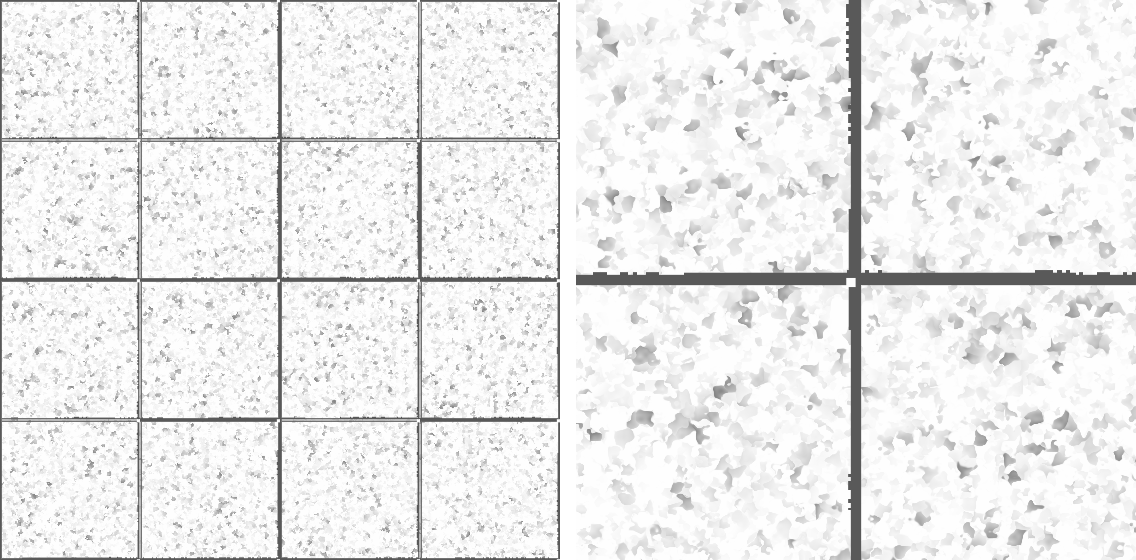
Left, the full canvas; right, a detail of the centre.
This pattern is drawn by a Shadertoy shader. Its source:

```glsl
float hash(vec2 p) {
    return fract(sin(dot(p, vec2(127.1, 311.7))) * 43758.5453);
}

// Value noise that wraps after a whole number of cells
float noise(vec2 p, float period) {
    vec2 i = floor(p), f = fract(p);
    f = f * f * (3.0 - 2.0 * f);
    vec2 a = mod(i, period), b = mod(i + 1.0, period);
    return mix(mix(hash(a), hash(vec2(b.x, a.y)), f.x),
               mix(hash(vec2(a.x, b.y)), hash(b), f.x), f.y);
}

// Darkness of angular stone chips, from a softly blended Voronoi
float flecks(vec2 uv, float cells) {
    vec2 p = uv * cells;
    float cluster = 0.12 * (noise(p / 4.0, cells / 4.0) - 0.5);
    p += 0.9 * (vec2(noise(p * 2.0, cells * 2.0),
                     noise(p * 2.0 + 37.0, cells * 2.0)) - 0.5);
    vec2 base = floor(p);
    float total = 0.0, weights = 0.0;
    for (int y = -1; y <= 1; y++)
    for (int x = -1; x <= 1; x++) {
        vec2 cell = base + vec2(x, y);
        vec2 id = mod(cell, cells);
        vec2 center = cell + vec2(hash(id + 11.3), hash(id + 47.9));
        vec2 offset = p - center;
        float t = clamp((hash(id + 5.7) + cluster - 0.7) / 0.3, 0.0, 1.0);
        float angle = 6.2832 * hash(id + 83.1);
        float facet = 1.0 + 0.7 * dot(offset, vec2(cos(angle), sin(angle)));
        float tone = (0.04 * smoothstep(0.0, 0.1, t) + 0.29 * pow(t, 2.6)) * facet;
        float w = exp(-32.0 * length(offset)) + 1e-12;
        total += w * tone;
        weights += w;
    }
    return total / weights;
}

// Grout coverage along one direction; wornSide picks the chipped flank
float grout(float across, float along, float seed, float wornSide, float px) {
    float index = mod(round(across), 4.0);
    float s = across - round(across);
    float row = index * 7.0 + seed;

    // Long worn stretches and small chips
    float stretch = step(0.55, noise(vec2(along * 3.0, row), 12.0));
    float chipped = step(0.5, noise(vec2(along * 6.0, row + 3.0), 24.0));
    float chip = step(0.6, hash(vec2(mod(floor(along * 96.0), 384.0), row)));
    float wear = 0.005 * stretch + 0.006 * chip * chipped;
    float halfWidth = 0.0125 + wear * step(0.0, s * wornSide);
    float line = smoothstep(0.5 * px, -0.5 * px, abs(s) - halfWidth);

    // White hairline in every second joint
    float open = mod(index, 2.0) * step(0.2, hash(vec2(mod(floor(along), 4.0), row)));
    float hairline = smoothstep(0.5 * px, -0.5 * px, abs(s) - 0.004);
    return line * (1.0 - open * hairline);
}

void mainImage(out vec4 fragColor, in vec2 fragCoord) {
    vec2 uv = fragCoord / iResolution.xy;
    vec2 p = uv * 4.0;
    float px = 4.0 / min(iResolution.x, iResolution.y);

    // Speckled tile face
    float dark = max(flecks(uv, 144.0), 0.4 * flecks(uv + 0.37, 208.0));
    vec3 color = vec3(0.995 - dark);

    // Joints between tiles
    float joint = max(grout(p.x, p.y, 1.0, -1.0, px),
                      grout(p.y, p.x, 4.0, 1.0, px));

    // Small white nub where joints cross
    vec2 nub = abs(p - round(p) + vec2(0.012, 0.006));
    float bare = smoothstep(0.5 * px, -0.5 * px, max(nub.x, nub.y) - 0.011);

    color = mix(mix(color, vec3(0.35), joint), vec3(0.99), bare);
    fragColor = vec4(color, 1.0);
}
```
